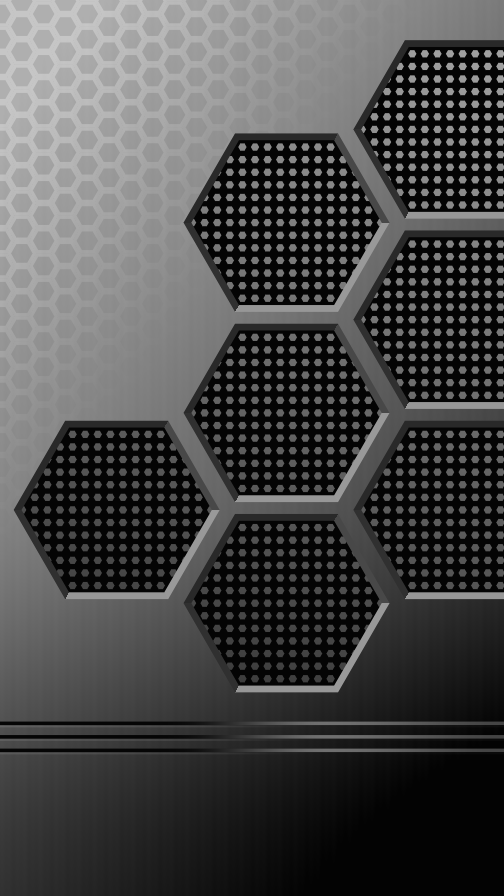
Write a WebGL 1 fragment shader that draws this background.

```glsl
precision highp float;
uniform vec2 u_resolution;

// Lengths are in canvas widths
const vec2 PANEL_ORIGIN = vec2(0.2315, 0.766);
const vec2 PANEL_STEP = vec2(0.337, 0.3775);
const float PANEL_APOTHEM = 0.177;
const float RIM_WIDTH = 0.0135;
const float RIM_DARK = 0.16;
const float RIM_LIGHT = 0.6;
const float PANEL_TONE = 0.015;
const float DOT_PITCH = 0.025;
const float DOT_RADIUS = 0.0072;
const float COMB_PITCH = 0.05;
const float COMB_LINE = 0.0035;
const float GROOVE_TOP = 0.3426;
const float GROOVE_STEP = 0.0268;
const float GROOVE_HALF = 0.0035;
const vec2 LIGHT_DIR = vec2(0.6, -0.8);

// Signed distance to a flat-topped hexagon
float hexDistance(vec2 p, float apothem) {
  p = abs(p);
  return max(p.y, dot(p, vec2(0.866, 0.5))) - apothem;
}

// Outward normal of the nearest hexagon side
vec2 hexNormal(vec2 p) {
  vec2 q = abs(p);
  vec2 n = q.y > dot(q, vec2(0.866, 0.5)) ? vec2(0.0, 1.0) : vec2(0.866, 0.5);
  return n * (step(0.0, p) * 2.0 - 1.0);
}

// Antialiased coverage of the inside of a shape
float coverage(float d, float pixel) {
  return 1.0 - smoothstep(-0.6 * pixel, 0.6 * pixel, d);
}

// Diagonal metal gradient with faint brushing
float metalTone(vec2 uv) {
  float drop = 1.0 - uv.y;
  float tone = 0.78 - 0.3 * uv.x - 0.45 * drop;
  tone -= 0.14 * smoothstep(0.55, 0.95, drop);
  float brush = sin(uv.x * 410.0) + sin(uv.x * 173.0 + 3.0 * uv.y);
  return clamp(tone + 0.003 * brush, 0.01, 0.72);
}

// Embossed honeycomb: signed distance to the nearest cell side
float combDistance(vec2 p) {
  vec2 period = COMB_PITCH * vec2(1.732, 1.0);
  vec2 a = mod(p, period) - 0.5 * period;
  vec2 b = mod(p + 0.5 * period, period) - 0.5 * period;
  return hexDistance(dot(a, a) < dot(b, b) ? a : b, 0.5 * COMB_PITCH);
}

float addComb(float tone, vec2 p, vec2 uv, float pixel) {
  float d = combDistance(p);
  float line = coverage(abs(d + 0.003) - COMB_LINE, pixel);
  float fade = 1.0 - smoothstep(0.3, 1.0, uv.x * 1.1 + (1.0 - uv.y) * 1.5);
  return tone + fade * mix(-0.035, 0.055, line);
}

// Three grooves: dark on the left, glinting on the right
float addGrooves(float tone, vec2 p, float pixel) {
  float shade = 1.0 - 0.6 * smoothstep(0.3, 0.55, p.x);
  float glint = smoothstep(0.36, 0.65, p.x) * (1.0 - 0.4 * smoothstep(0.65, 1.0, p.x));
  for (int i = 0; i < 3; i++) {
    float y = p.y - GROOVE_TOP + GROOVE_STEP * float(i);
    float groove = coverage(abs(y) - GROOVE_HALF, pixel);
    float lip = coverage(abs(y + 1.8 * GROOVE_HALF) - 0.5 * GROOVE_HALF, pixel);
    tone = mix(tone, 0.02, groove * shade);
    tone = mix(tone, 0.5, groove * glint * 0.85);
    tone += 0.07 * lip * (1.0 - glint);
  }
  return tone;
}

// Perforated black panel with a bevelled rim
float addPanel(float tone, vec2 local, vec2 uv, float pixel) {
  float d = hexDistance(local, PANEL_APOTHEM);
  float facing = dot(hexNormal(local), LIGHT_DIR);
  float rim = mix(RIM_DARK, RIM_LIGHT, smoothstep(-0.3, 0.9, facing));

  vec2 cell = vec2(fract(local.x / DOT_PITCH), fract(local.y / DOT_PITCH + 0.5)) - 0.5;
  float dotMask = coverage(hexDistance(cell * DOT_PITCH, DOT_RADIUS), pixel);
  float dotTone = 0.12 + 0.5 * uv.y + 0.08 * (uv.x - 0.5);
  float inside = mix(PANEL_TONE, dotTone, dotMask);

  tone = mix(tone, rim, coverage(d, pixel));
  return mix(tone, inside, coverage(d + RIM_WIDTH, pixel));
}

void main() {
  vec2 uv = gl_FragCoord.xy / u_resolution;
  vec2 p = gl_FragCoord.xy / u_resolution.x;
  float pixel = 1.0 / u_resolution.x;

  float tone = metalTone(uv);
  tone = addComb(tone, p, uv, pixel);
  tone = addGrooves(tone, p, pixel);

  // Staggered columns; the first one holds a single panel
  for (int i = 0; i < 3; i++) {
    for (int j = 0; j < 3; j++) {
      if (i == 0 && j > 0) continue;
      float stagger = i == 1 ? 0.49 : 0.0;
      vec2 center = PANEL_ORIGIN + PANEL_STEP * vec2(float(i), float(j) - stagger);
      tone = addPanel(tone, p - center, uv, pixel);
    }
  }
  gl_FragColor = vec4(vec3(clamp(tone, 0.0, 1.0)), 1.0);
}
```
